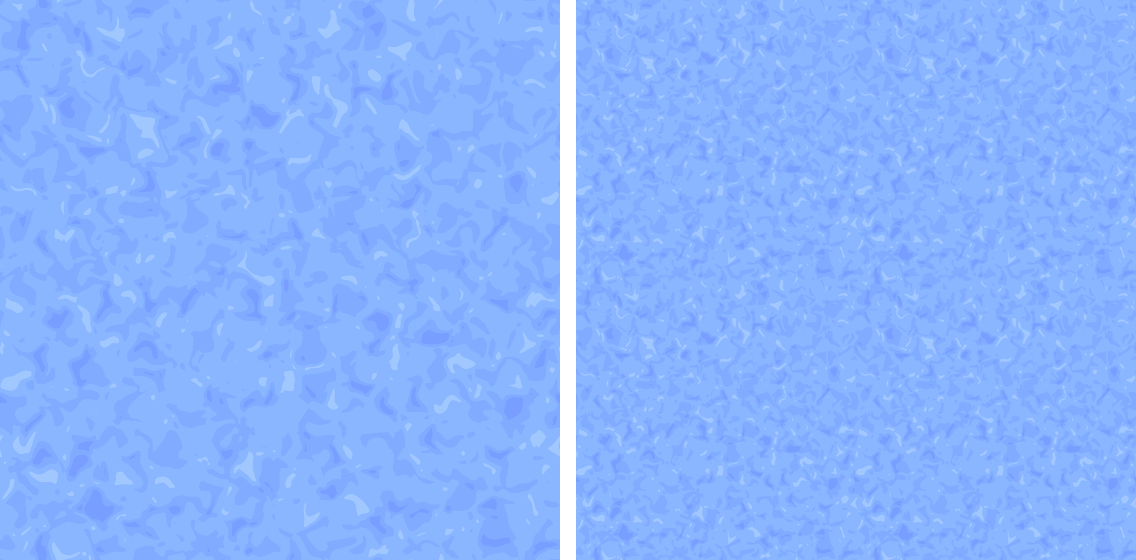
Left, the tile; right, the same tile 2 across and 2 down.
Write a three.js fragment shader that draws this texture.

```glsl
// Calm blue water mottling: wrapping gradient noise in three octaves, bent by
// a gentle domain warp, then cut into four flat tones with crisp edges.
// Every octave has a whole number of cells, so the square tiles.
varying vec2 vUv;

// Pseudo-random unit vector for a lattice corner
vec2 cornerDirection(vec2 cell, float seed) {
  vec3 h = fract(vec3(cell.xyx + seed * 7.13) * vec3(0.1031, 0.1030, 0.0973));
  h += dot(h, h.yzx + 33.33);
  float angle = 6.28318 * fract((h.x + h.y) * h.z);
  return vec2(cos(angle), sin(angle));
}

float cornerValue(vec2 cell, vec2 corner, vec2 f, float cells, float seed) {
  return dot(cornerDirection(mod(cell + corner, cells), seed), f - corner);
}

// Gradient noise that repeats after the given number of cells
float wrappedNoise(vec2 p, float cells, float seed) {
  vec2 q = p * cells + fract(seed * vec2(0.37, 0.73));
  vec2 cell = floor(q);
  vec2 f = q - cell;
  vec2 blend = f * f * f * (f * (f * 6.0 - 15.0) + 10.0);
  float low = mix(cornerValue(cell, vec2(0.0, 0.0), f, cells, seed),
                  cornerValue(cell, vec2(1.0, 0.0), f, cells, seed), blend.x);
  float high = mix(cornerValue(cell, vec2(0.0, 1.0), f, cells, seed),
                   cornerValue(cell, vec2(1.0, 1.0), f, cells, seed), blend.x);
  return mix(low, high, blend.y);
}

// Warped octaves, scaled to a standard deviation near one
float waterHeight(vec2 p) {
  vec2 warp = vec2(wrappedNoise(p, 22.0, 1.0), wrappedNoise(p, 22.0, 2.0));
  p += 0.034 * warp;
  float sum = 0.6 * wrappedNoise(p, 16.0, 3.0)
            + wrappedNoise(p, 27.0, 4.0)
            + 0.6 * wrappedNoise(p, 51.0, 5.0);
  return sum / 0.283;
}

void main() {
  vec3 deepBlue = vec3(0.47, 0.62, 1.0);
  vec3 shadeBlue = vec3(0.50, 0.67, 1.0);
  vec3 baseBlue = vec3(0.54, 0.71, 1.0);
  vec3 glintBlue = vec3(0.63, 0.78, 1.0);

  // Local slope keeps the soft edge equally thin everywhere
  float stepSize = 0.001;
  float height = waterHeight(vUv);
  vec2 slope = vec2(waterHeight(vUv + vec2(stepSize, 0.0)),
                    waterHeight(vUv + vec2(0.0, stepSize))) - height;
  float edge = length(slope) + 0.002;

  // Flat tones from the deepest patches up to the glints
  vec3 color = mix(deepBlue, shadeBlue, smoothstep(-edge, edge, height + 1.88));
  color = mix(color, baseBlue, smoothstep(-edge, edge, height + 0.44));
  color = mix(color, glintBlue, smoothstep(-edge, edge, height - 1.75));
  gl_FragColor = vec4(color, 1.0);
}
```
